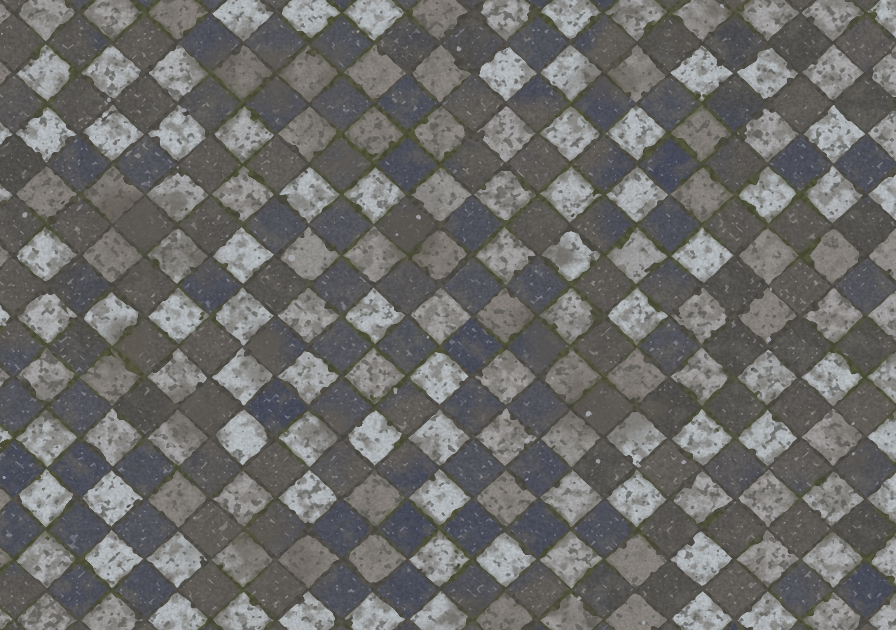
A WebGL 2 fragment shader for this texture:

```glsl
#version 300 es
precision highp float;
// Worn checkerboard floor of square tiles laid on the diagonal: pale stone
// against slate and brown. Rotated cell coordinates give each tile an id and
// an edge distance; hashes and layered noise add tone, grime, chips and moss.

uniform vec2 u_resolution;
out vec4 fragColor;

float hash(vec2 p) {
  vec3 q = fract(p.xyx * 0.1031);
  q += dot(q, q.yzx + 33.33);
  return fract((q.x + q.y) * q.z);
}

float noise(vec2 p) {
  vec2 i = floor(p), f = fract(p);
  f = f * f * (3.0 - 2.0 * f);
  return mix(mix(hash(i), hash(i + vec2(1, 0)), f.x),
             mix(hash(i + vec2(0, 1)), hash(i + vec2(1, 1)), f.x), f.y);
}

float fbm(vec2 p) {
  float sum = 0.0, amp = 0.53;
  for (int k = 0; k < 4; k++) {
    sum += amp * noise(p);
    p = mat2(1.6, 1.2, -1.2, 1.6) * p + 17.3;
    amp *= 0.5;
  }
  return sum;
}

vec3 paleTile(vec2 p, vec2 id, float edge) {
  float tone = hash(id + 40.0);
  float wear = hash(id + 71.0);
  float dingy = 1.0 - smoothstep(0.12, 0.34, tone);
  vec3 stone = mix(vec3(0.69, 0.71, 0.725), vec3(0.62, 0.61, 0.61), smoothstep(0.4, 0.9, wear));
  stone = mix(stone, vec3(0.49, 0.465, 0.44), dingy * 0.85);
  // Blotchy grime, heavier towards the joints
  float grime = smoothstep(0.48, 0.76, fbm(p * 5.0 + 9.0) + 0.12 * wear
              + 0.12 * (1.0 - smoothstep(0.0, 0.16, edge)));
  stone = mix(stone, vec3(0.46, 0.45, 0.43), grime * 0.7);
  // Dark pits
  float pits = smoothstep(0.66, 0.84, noise(p * 10.0) * 0.7 + noise(p * 19.0) * 0.3 + 0.1 * wear);
  stone = mix(stone, vec3(0.34, 0.34, 0.32), pits * 0.7);
  return stone * (0.93 + 0.14 * noise(p * 24.0));
}

vec3 darkTile(vec2 p, vec2 id, float dust) {
  float tone = hash(id + 13.0);
  vec3 slate = mix(vec3(0.27, 0.285, 0.345), vec3(0.33, 0.335, 0.36), hash(id + 5.0));
  vec3 brown = mix(vec3(0.31, 0.305, 0.295), vec3(0.375, 0.36, 0.345), hash(id + 29.0));
  vec3 stone = mix(slate, brown, smoothstep(0.42, 0.66, 0.55 * tone + 0.5 * dust));
  // Dusty film and fine pale grit
  stone = mix(stone, vec3(0.39, 0.38, 0.36), 0.6 * smoothstep(0.45, 0.8, fbm(p * 3.0 + 31.0)));
  stone += 0.16 * smoothstep(0.8, 0.97, noise(p * 14.0 + 3.0));
  return stone * (0.91 + 0.18 * noise(p * 22.0));
}

void main() {
  vec2 uv = gl_FragCoord.xy / u_resolution;
  vec2 grid = uv * vec2(13.67, 10.37) - vec2(0.712, 0.165);
  float pixel = length(vec2(13.67, 10.37) / u_resolution);

  // Diagonal tile coordinates; an even id sum marks a pale tile
  vec2 p = vec2(grid.x + grid.y, grid.x - grid.y);
  vec2 id = floor(p + 0.5);
  vec2 local = p - id;
  bool pale = mod(id.x + id.y, 2.0) < 0.5;

  // Slightly uneven laying, then a chipped edge distance
  float turn = (hash(id + 3.0) - 0.5) * 0.06;
  local = mat2(1.0, turn, -turn, 1.0) * local
        + (vec2(hash(id + 7.0), hash(id + 19.0)) - 0.5) * 0.035;
  float edge = 0.5 - max(abs(local.x), abs(local.y));
  float chips = 0.05 * (noise(p * 9.0) - 0.5)
              + 0.11 * smoothstep(0.66, 0.95, noise(p * 4.5 + 50.0));
  float body = smoothstep(-0.6 * pixel, 0.6 * pixel, edge - 0.032 - (pale ? chips : chips * 0.4));

  // Broad dirt shared by neighbouring tiles
  float dust = smoothstep(0.3, 0.7, fbm(grid * 0.4 + 4.0));
  vec3 tile = pale ? paleTile(p, id, edge) : darkTile(p, id, dust);
  float stain = smoothstep(0.58, 0.8, fbm(grid * 0.9 + 62.0));
  tile = mix(tile, vec3(0.37, 0.35, 0.32), stain * 0.6);

  // Earthy joints with patches of moss
  float moss = smoothstep(0.42, 0.68, fbm(grid * 1.3 + 23.0));
  vec3 joint = mix(vec3(0.31, 0.30, 0.28), vec3(0.30, 0.31, 0.22), moss);
  joint *= 0.85 + 0.3 * noise(p * 15.0);
  float spill = moss * (1.0 - smoothstep(0.02, 0.15, edge)) * noise(p * 8.0 + 80.0);
  vec3 color = mix(joint, mix(tile, joint, spill * 0.7), body);

  // Rare loose pale crumbs
  vec2 cell = floor(p * 1.5);
  vec2 spot = 0.25 + 0.5 * vec2(hash(cell + 91.0), hash(cell + 57.0));
  float radius = 0.03 + 0.07 * hash(cell + 33.0);
  float away = length(fract(p * 1.5) - spot) + 0.07 * (noise(p * 17.0) - 0.5);
  float crumb = step(0.93, hash(cell + 11.0))
              * (1.0 - smoothstep(radius - pixel, radius + pixel, away));
  color = mix(color, vec3(0.68, 0.69, 0.72), crumb * 0.8);

  fragColor = vec4(color, 1.0);
}
```
